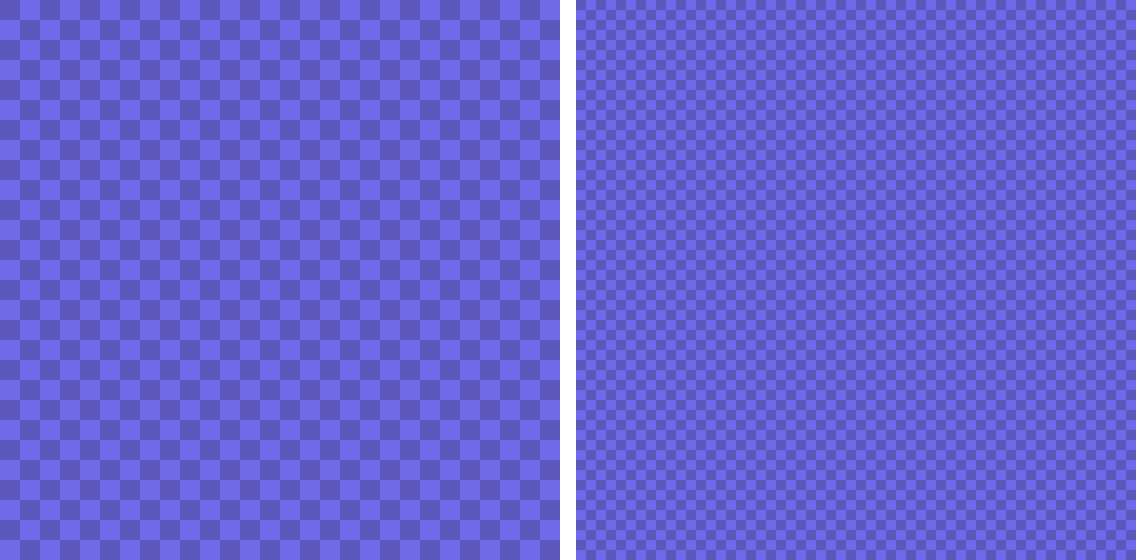
Left, the tile; right, the same tile 2 across and 2 down.
Write a Shadertoy shader that draws this pattern.

```glsl
// Seamless two-tone violet checkerboard of flat, sharp-edged squares.

const float REPEATS = 14.0;               // light-dark pairs across and down
const float CELLS = 2.0 * REPEATS;        // squares across and down
const vec3 DARK_VIOLET = vec3(0.36, 0.34, 0.73);
const vec3 LIGHT_VIOLET = vec3(0.44, 0.41, 0.91);

// Triangle wave of period 2: the integral of a square wave of +1 and -1.
vec2 triangleWave(vec2 x) {
    return 1.0 - abs(mod(x, 2.0) - 1.0);
}

// Square wave averaged over a footprint, which smooths the edges.
vec2 smoothSquareWave(vec2 x, vec2 footprint) {
    vec2 halfWidth = 0.5 * footprint;
    return (triangleWave(x + halfWidth) - triangleWave(x - halfWidth)) / footprint;
}

void mainImage(out vec4 fragColor, in vec2 fragCoord) {
    // Grid position and pixel size, both measured in squares
    vec2 grid = CELLS * fragCoord / iResolution.xy;
    vec2 pixelSize = CELLS / iResolution.xy;

    // The product of both waves alternates the squares
    vec2 wave = smoothSquareWave(grid, pixelSize);
    float lightness = 0.5 + 0.5 * wave.x * wave.y;

    fragColor = vec4(mix(DARK_VIOLET, LIGHT_VIOLET, lightness), 1.0);
}
```
